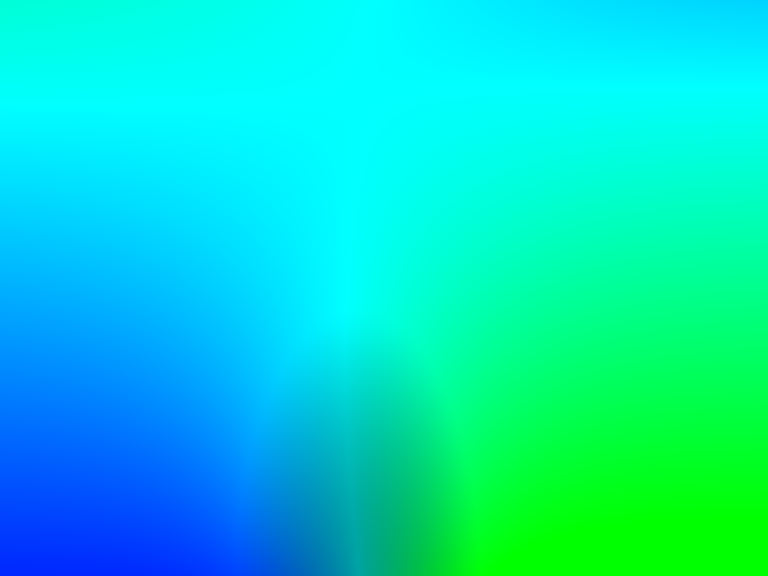
Reproduce this background procedurally as a Shadertoy shader.

```glsl
// A smooth field running from blue through cyan to green around a vertical ridge.
// A signed hue value fades with height and flips sign near the top;
// a soft half-ellipse of shade rises from the bottom edge.

// Negative values lean to blue, positive to green, zero is pure cyan.
vec3 blueGreen(float hue) {
    return vec3(0.0, clamp(1.0 + hue, 0.0, 1.0), clamp(1.0 - hue, 0.0, 1.0));
}

// Horizontal position of the cyan ridge at a given height.
float ridgeX(float height) {
    return 0.468 + height * (0.114 * height - 0.092);
}

// Hue contrast across the ridge: narrow at the bottom, wide at the top.
float hueField(vec2 uv) {
    float spread = 0.12 + 0.28 * uv.y;
    float side = tanh((uv.x - ridgeX(uv.y)) / spread);
    float blueStrength = 0.85 - 1.04 * uv.y;
    float greenStrength = 1.13 - 1.33 * uv.y;
    return side * (side < 0.0 ? blueStrength : greenStrength);
}

// Elliptical falloff: one at the centre, zero at the rim.
float softEllipse(vec2 uv, vec2 center, vec2 radii) {
    vec2 offset = (uv - center) / radii;
    return pow(max(1.0 - dot(offset, offset), 0.0), 1.3);
}

void mainImage(out vec4 fragColor, in vec2 fragCoord) {
    vec2 uv = fragCoord / iResolution.xy;
    vec3 color = blueGreen(hueField(uv));

    // Shade at the foot of the ridge
    float shade = softEllipse(uv, vec2(0.466, 0.0), vec2(0.16, 0.465));
    color *= 1.0 - 0.36 * shade;

    fragColor = vec4(color, 1.0);
}
```
